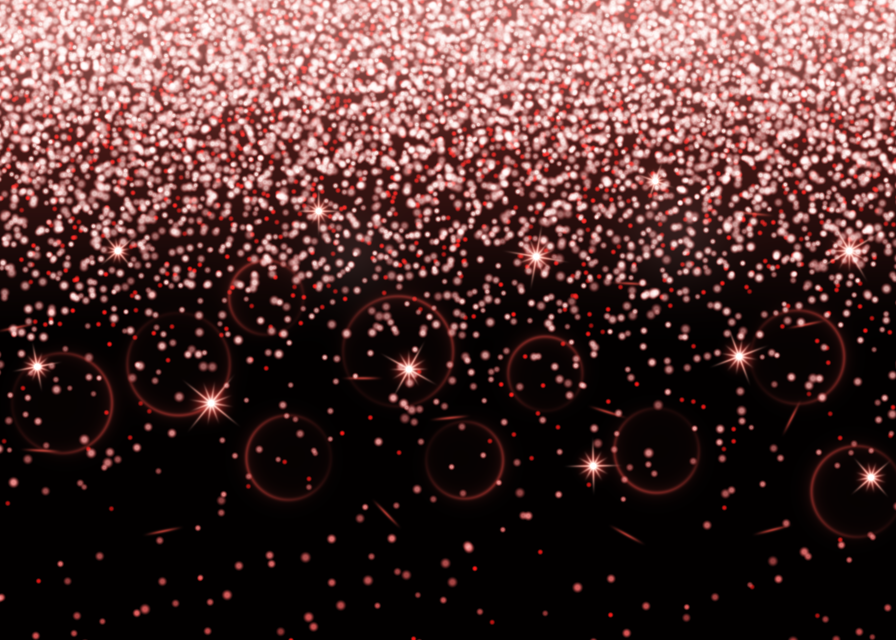
Reproduce this background procedurally as a Shadertoy shader.

```glsl
// Red and white glitter falling from a bright upper edge into black.
// Jittered grid layers make the glitter, thinning with height; faint
// lens rings, short streaks and many-rayed stars are laid over it.

vec3 hash3(vec2 p) {
    vec3 q = vec3(dot(p, vec2(127.1, 311.7)), dot(p, vec2(269.5, 183.3)), dot(p, vec2(419.2, 371.9)));
    return fract(sin(q) * 43758.5453);
}

vec3 screenBlend(vec3 base, vec3 light) {
    return 1.0 - (1.0 - base) * (1.0 - clamp(light, 0.0, 1.0));
}

vec2 rotate(vec2 p, float a) {
    return vec2(cos(a) * p.x + sin(a) * p.y, cos(a) * p.y - sin(a) * p.x);
}

// Chance that a glitter cell at this height holds a dot
float density(float y) {
    return pow(smoothstep(0.1, 1.0, y), 3.0) + 0.03 * smoothstep(0.1, 0.45, y);
}

vec3 glitter(vec3 col, vec2 p) {
    const float cell = 0.018;
    for (int layer = 0; layer < 6; layer++) {
        vec2 shift = hash3(vec2(float(layer), 7.0)).xy;
        vec2 grid = p / cell + shift;
        for (int k = 0; k < 9; k++) {
            vec2 id = floor(grid) + vec2(k % 3 - 1, k / 3 - 1);
            vec3 place = hash3(id + 91.0 * float(layer));
            vec3 kind = hash3(id + 57.0 * float(layer) + 13.5);
            float y = (id.y + 0.5 - shift.y) * cell;
            if (place.z > density(y)) continue;

            bool isRed = kind.x > 0.78;
            float radius = isRed ? 0.0055 : mix(0.006, 0.0105, kind.y);
            float dist = length(grid - id - place.xy) * cell / radius;
            float body = 1.0 - smoothstep(0.2, 1.0, dist);
            float whiteness = body * mix(0.55, 1.0, kind.z) * smoothstep(-0.2, 0.75, y);
            vec3 tint = mix(vec3(0.88, 0.27, 0.27), vec3(1.0, 0.92, 0.9), whiteness);
            if (isRed) tint = vec3(1.0, 0.1, 0.09);
            col = screenBlend(col, tint * body * mix(0.6, 1.0, kind.z));
        }
    }
    return col;
}

// Each ring is centre x, centre y, radius
float lensRings(vec2 p) {
    vec3 rings[10] = vec3[10](
        vec3(0.097, 0.370, 0.078), vec3(0.416, 0.535, 0.058), vec3(0.279, 0.431, 0.080),
        vec3(0.622, 0.451, 0.086), vec3(0.451, 0.285, 0.066), vec3(0.726, 0.281, 0.060),
        vec3(0.852, 0.416, 0.058), vec3(1.026, 0.296, 0.066), vec3(1.246, 0.442, 0.073),
        vec3(1.339, 0.232, 0.071));
    float light = 0.0;
    for (int i = 0; i < 10; i++) {
        vec2 d = p - rings[i].xy;
        float edge = length(d) - rings[i].z;
        float arc = 0.6 + 0.4 * cos(atan(d.y, d.x + 1e-5) - 2.4 * float(i));
        float rim = exp(-pow(edge / 0.003, 2.0)) + 0.45 * exp(-abs(edge) / 0.009);
        light += arc * rim + 0.06 * (1.0 - smoothstep(-0.004, 0.0, edge));
    }
    return light;
}

// Each streak is centre x, centre y, angle
float streaks(vec2 p) {
    vec3 marks[13] = vec3[13](
        vec3(0.255, 0.170, 0.2), vec3(0.604, 0.197, -0.8), vec3(1.207, 0.172, 0.25),
        vec3(1.237, 0.347, 1.1), vec3(0.703, 0.347, 0.1), vec3(0.985, 0.557, -0.05),
        vec3(0.064, 0.296, -0.05), vec3(0.025, 0.488, 0.2), vec3(0.566, 0.409, 0.0),
        vec3(0.980, 0.164, -0.5), vec3(1.260, 0.493, 0.2), vec3(1.177, 0.666, -0.1),
        vec3(0.950, 0.356, -0.3));
    float light = 0.0;
    for (int i = 0; i < 13; i++) {
        vec2 d = rotate(p - marks[i].xy, marks[i].z);
        light += exp(-pow(d.y / 0.0024, 2.0)) * (1.0 - smoothstep(0.0, 0.035, abs(d.x)));
    }
    return light;
}

// Each star is centre x, centre y, ray length
vec3 stars(vec3 col, vec2 p) {
    vec3 sparks[11] = vec3[11](
        vec3(0.498, 0.670, 0.042), vec3(0.184, 0.608, 0.038), vec3(0.838, 0.599, 0.056),
        vec3(1.327, 0.608, 0.060), vec3(1.024, 0.717, 0.035), vec3(1.155, 0.443, 0.052),
        vec3(0.639, 0.423, 0.054), vec3(0.058, 0.427, 0.042), vec3(0.330, 0.370, 0.062),
        vec3(0.927, 0.272, 0.048), vec3(1.361, 0.254, 0.044));
    for (int i = 0; i < 11; i++) {
        vec2 d = p - sparks[i].xy;
        float size = sparks[i].z, r = length(d) / size;
        float rays = 0.0;
        for (int k = 0; k < 6; k++) {
            vec2 q = rotate(d, float(k) * 0.5236 + float(i) * 0.7);
            float reach = size * (k % 3 == 0 ? 1.0 : 0.6);
            rays += exp(-pow(q.y / 0.0019, 2.0)) * (1.0 - smoothstep(0.0, reach, abs(q.x)));
        }
        col = screenBlend(col, vec3(0.75, 0.16, 0.14) * exp(-10.0 * r * r));
        col = screenBlend(col, vec3(1.0, 0.66, 0.6) * rays);
        col = screenBlend(col, vec3(1.0, 0.95, 0.92) * exp(-55.0 * r * r));
    }
    return col;
}

void mainImage(out vec4 fragColor, in vec2 fragCoord) {
    vec2 p = fragCoord / iResolution.y;

    // Dark ground warming towards the top, with two dim hazes
    vec3 col = mix(vec3(0.006, 0.001, 0.001), vec3(0.29, 0.10, 0.09), smoothstep(0.45, 0.85, p.y));
    col = mix(col, vec3(0.64, 0.37, 0.35), smoothstep(0.75, 1.0, p.y));
    col += 0.07 * exp(-250.0 * dot(p - vec2(0.55, 0.6), p - vec2(0.55, 0.6)));
    col += 0.07 * exp(-200.0 * dot(p - vec2(1.06, 0.635), p - vec2(1.06, 0.635)));

    col = screenBlend(col, vec3(0.30, 0.09, 0.08) * lensRings(p));
    col = screenBlend(col, vec3(0.62, 0.2, 0.17) * streaks(p));
    col = glitter(col, p);
    fragColor = vec4(stars(col, p), 1.0);
}
```
